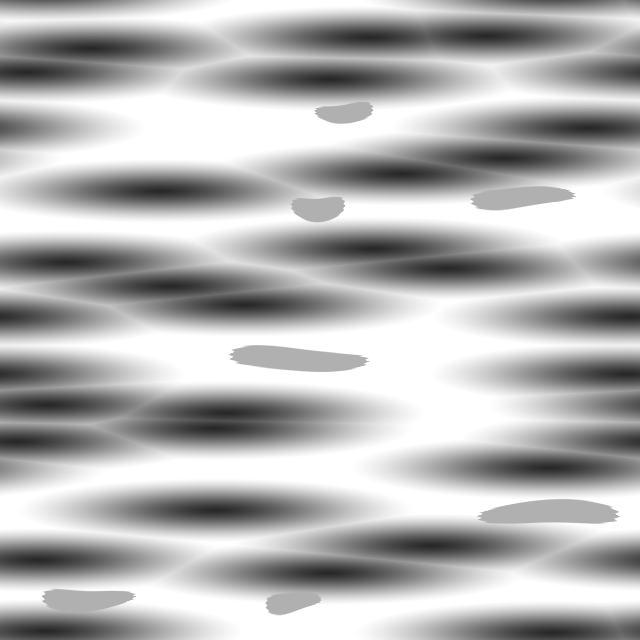
A WebGL 1 fragment shader for this texture:

```glsl
precision highp float;
// Tiling field of soft dark horizontal streaks on white, with a few flat grey patches in the gaps.
#define STREAK_GRID vec2(3.0, 9.0)
#define STREAK_RADII vec2(0.31, 0.05)
#define STREAK_SEED 7.0
#define PATCH_GRID vec2(3.0, 8.0)
#define PATCH_MIN vec2(0.035, 0.014)
#define PATCH_MAX vec2(0.11, 0.025)
#define PATCH_SEED 23.0
#define PATCH_GAP_LEVEL 0.93
#define DARK_TONE 0.15
#define PATCH_TONE 0.69

uniform vec2 u_resolution;

vec2 hash2(vec2 cell, float seed) {
  vec3 p = fract(vec3(cell.xyx + seed) * vec3(0.1031, 0.1030, 0.0973));
  p += dot(p, p.yzx + 33.33);
  return fract((p.xx + p.yz) * p.zy);
}

// Brightness from the distance to the nearest streak centre, wrapped at the edges.
float streakTone(vec2 uv) {
  vec2 base = floor(uv * STREAK_GRID);
  float nearest = 1.0;
  for (int j = -1; j <= 1; j++) {
    for (int i = -1; i <= 1; i++) {
      vec2 cell = base + vec2(float(i), float(j));
      vec2 centre = (cell + hash2(mod(cell, STREAK_GRID), STREAK_SEED)) / STREAK_GRID;
      nearest = min(nearest, length((uv - centre) / STREAK_RADII));
    }
  }
  float ramp = mix(nearest, smoothstep(0.0, 1.0, nearest), 0.5);
  return mix(DARK_TONE, 1.0, ramp);
}

// Coverage of a bent, tapered patch that stays inside its own cell.
float patchMask(vec2 uv, float pixel) {
  vec2 cell = floor(uv * PATCH_GRID);
  vec2 place = hash2(cell, PATCH_SEED);
  vec2 size = hash2(cell, PATCH_SEED + 11.0);
  vec2 bend = hash2(cell, PATCH_SEED + 29.0);
  vec2 centre = (cell + mix(vec2(0.36), vec2(0.64), place)) / PATCH_GRID;
  vec2 radii = mix(PATCH_MIN, PATCH_MAX, size);

  vec2 q = (uv - centre) / radii;
  q.y += 0.3 * sin(2.2 * q.x + 6.2832 * bend.x);
  q.y /= 1.0 + 0.45 * (2.0 * bend.y - 1.0) * clamp(q.x, -1.0, 1.0);
  q.x += 0.03 * sin(17.0 * q.y);

  // Rounded box-like outline, scaled back to canvas units.
  vec2 a = abs(q) + 0.0001;
  float outline = pow(pow(a.x, 2.6) + pow(a.y, 2.6), 1.0 / 2.6) - 1.0;
  float dist = outline * length(a) / length(a / radii);
  float inGap = step(PATCH_GAP_LEVEL, streakTone(centre));
  return inGap * (1.0 - smoothstep(-pixel, pixel, dist));
}

void main() {
  vec2 uv = gl_FragCoord.xy / u_resolution;
  float pixel = 0.8 / min(u_resolution.x, u_resolution.y);
  float tone = mix(streakTone(uv), PATCH_TONE, patchMask(uv, pixel));
  gl_FragColor = vec4(vec3(tone), 1.0);
}
```
